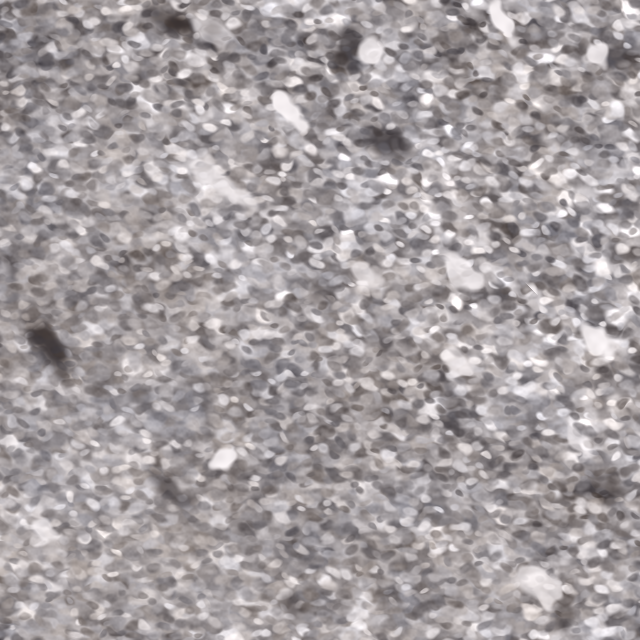
This texture is drawn by a WebGL 1 fragment shader. Its source:

```glsl
precision highp float;
uniform vec2 u_resolution;

float hash(vec2 p) {
  vec3 q = fract(vec3(p.xyx) * 0.1031);
  q += dot(q, q.yzx + 33.33);
  return fract((q.x + q.y) * q.z);
}

vec2 hash2(vec2 p) {
  return vec2(hash(p + 17.3), hash(p + 61.7));
}

float noise(vec2 p) {
  vec2 i = floor(p), f = fract(p);
  f = f * f * (3.0 - 2.0 * f);
  return mix(mix(hash(i), hash(i + vec2(1, 0)), f.x),
             mix(hash(i + vec2(0, 1)), hash(i + vec2(1, 1)), f.x), f.y);
}

float fbm(vec2 p) {
  return 0.55 * noise(p) + 0.3 * noise(p * 2.1 + 9.0) + 0.15 * noise(p * 4.3 + 23.0);
}

vec2 rotate(vec2 p, float a) {
  float c = cos(a), s = sin(a);
  return vec2(c * p.x + s * p.y, c * p.y - s * p.x);
}

// Lays soft tilted grains over a surface; x is tone, y is warmth
vec2 layGrains(vec2 surface, vec2 p, float spread, float seed) {
  vec2 cell = floor(p);
  for (int j = -1; j <= 1; j++) {
    for (int i = -1; i <= 1; i++) {
      vec2 id = cell + vec2(i, j);
      vec2 key = id + seed;
      vec2 r = hash2(key);
      vec2 d = rotate(p - id - 0.5 - 0.8 * (r - 0.5), -0.4 + 1.1 * (hash(key + 5.1) - 0.5));
      float radius = mix(0.38, 0.68, hash(key + 31.9));
      float dist = length(d / vec2(1.35, 0.85)) / radius;
      float h = hash(key + 83.2);
      float tone = 0.61 + spread * (h - 0.5) + 0.16 * pow(h, 10.0);
      float cover = 0.85 * (1.0 - smoothstep(0.5, 1.1, dist));
      surface = mix(surface, vec2(tone, hash(key + 47.4) - 0.5), cover);
    }
  }
  return surface;
}

// Sparse pale chips lying along the falling diagonal
float chips(vec2 uv, float density) {
  vec2 p = uv * 8.0, cell = floor(p);
  float cover = 0.0;
  for (int j = -1; j <= 1; j++) {
    for (int i = -1; i <= 1; i++) {
      vec2 id = cell + vec2(i, j);
      vec2 r = hash2(id + 140.0);
      vec2 d = rotate(p - id - 0.2 - 0.6 * r, -0.8 + 0.5 * (r.x - 0.5));
      vec2 size = vec2(mix(0.16, 0.5, r.y * r.y), mix(0.1, 0.17, r.x));
      float ragged = 0.9 * (noise(uv * 55.0) - 0.5);
      float dist = length(d / size) + ragged;
      float present = step(hash(id + 211.0), density);
      cover = max(cover, present * mix(0.55, 1.0, hash(id + 77.0)) * (1.0 - smoothstep(0.65, 1.15, dist)));
    }
  }
  return cover;
}

// Rare shadowed hollows with blurred rims
float pits(vec2 uv) {
  vec2 p = uv * 6.0, cell = floor(p);
  float cover = 0.0;
  for (int j = -1; j <= 1; j++) {
    for (int i = -1; i <= 1; i++) {
      vec2 id = cell + vec2(i, j);
      vec2 r = hash2(id + 320.0);
      vec2 d = rotate(p - id - 0.2 - 0.6 * r, -1.5 + 1.4 * r.x);
      float dist = length(d / vec2(mix(0.15, 0.34, r.y), 0.13)) + 1.1 * (noise(uv * 42.0) - 0.5);
      float present = step(hash(id + 409.0), 0.3);
      cover = max(cover, present * mix(0.35, 0.95, r.y) * (1.0 - smoothstep(0.3, 1.3, dist)));
    }
  }
  return cover;
}

void main() {
  vec2 uv = gl_FragCoord.xy / u_resolution.y;
  vec2 warped = uv + 0.008 * (vec2(noise(uv * 60.0), noise(uv * 60.0 + 40.0)) - 0.5);
  float corner = smoothstep(0.5, 1.6, uv.x + uv.y);

  // Packed grains, coarse beneath fine
  vec2 surface = vec2(0.42 + 0.36 * noise(uv * 50.0), 0.0);
  surface = layGrains(surface, warped * 40.0, 0.5, 0.0);
  vec2 fine = layGrains(surface, rotate(warped, 0.3) * 62.0 + 100.0, 0.54, 500.0);
  surface = mix(surface, fine, 0.8);

  // Uneven light, foreshortened grit and sensor speckle
  float tone = 0.625 + (surface.x - 0.615) * mix(0.85, 1.25, corner);
  tone += 0.22 * (fbm(rotate(uv, -0.5) * vec2(5.0, 8.0)) - 0.5);
  tone += 0.14 * (noise(uv * vec2(85.0, 150.0)) - 0.5);
  tone += 0.04 * (noise(uv * 260.0) - 0.5);

  float hollow = pits(uv);
  tone = mix(tone, 0.2, hollow);
  float chip = chips(uv, mix(0.07, 0.26, corner));
  tone = mix(tone, 0.95 + 0.1 * (noise(uv * 70.0) - 0.5), chip);

  vec3 color = tone + vec3(0.014, -0.01, -0.003);
  float warmth = surface.y * (1.0 - chip) + 0.6 * (noise(uv * 14.0) - 0.5) * (1.0 - chip);
  color += vec3(0.025, 0.003, -0.03) * warmth;
  gl_FragColor = vec4(clamp(color, 0.0, 1.0), 1.0);
}
```
